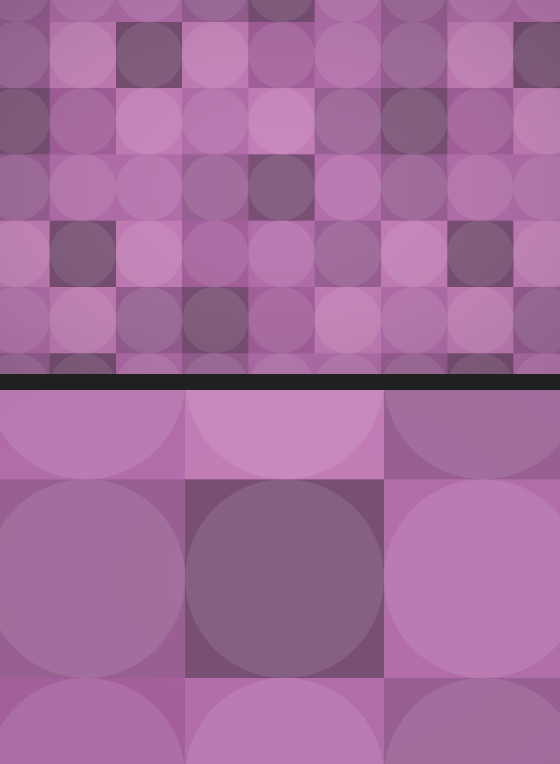
Top, the full canvas; bottom, a detail of the centre.
Reproduce this pattern procedurally as a Shadertoy shader.

```glsl
// Mauve checker of square tiles, each holding a pale translucent disc, under a soft vignette.

const float TILES_ACROSS = 8.45;
const vec2 GRID_OFFSET = vec2(0.252, 0.6865);
const float DISC_RADIUS = 0.5;
const float DISC_OPACITY = 0.095;
const float VIGNETTE = 0.13;
const int SAMPLES = 3;

const vec3 PALETTE[5] = vec3[5](
    vec3(0.475, 0.312, 0.458),  // plum
    vec3(0.600, 0.375, 0.578),  // muted mauve
    vec3(0.645, 0.375, 0.612),  // magenta
    vec3(0.700, 0.430, 0.667),  // orchid
    vec3(0.762, 0.490, 0.712)); // pink

// Six-tile colour runs, cycled over three rows; each run starts with plum.
const int RUN_LENGTH = 6;
const int RUNS[18] = int[18](
    0, 3, 1, 3, 3, 1,
    0, 2, 4, 3, 4, 1,
    0, 4, 2, 3, 1, 4);

// Column where the run of a row begins: a diagonal with a slip near the bottom.
float runStart(float row) {
    return floor(2.0 * row + 1.5 + 3.0 * smoothstep(1.0, 3.0, row));
}

vec3 tileColor(vec2 tile) {
    int run = int(mod(tile.y + 0.5, 3.0));
    int phase = int(mod(tile.x - runStart(tile.y) + 0.5, float(RUN_LENGTH)));
    return PALETTE[RUNS[run * RUN_LENGTH + phase]];
}

vec3 tiledPattern(vec2 p, float blur) {
    vec3 color = tileColor(floor(p));
    float dist = length(fract(p) - 0.5) - DISC_RADIUS;
    float disc = 1.0 - smoothstep(-blur, blur, dist);
    return mix(color, vec3(1.0), DISC_OPACITY * disc);
}

float vignette(vec2 uv, float strength) {
    vec2 q = 2.0 * uv - 1.0;
    return 1.0 - strength * 0.5 * dot(q, q);
}

void mainImage(out vec4 fragColor, in vec2 fragCoord) {
    float scale = TILES_ACROSS / iResolution.x;

    // Average a small grid of samples to smooth the tile borders.
    vec3 color = vec3(0.0);
    for (int j = 0; j < SAMPLES; j++) {
        for (int i = 0; i < SAMPLES; i++) {
            vec2 jitter = (vec2(i, j) + 0.5) / float(SAMPLES) - 0.5;
            vec2 p = (fragCoord + jitter) * scale + GRID_OFFSET;
            color += tiledPattern(p, 0.5 * scale);
        }
    }
    color /= float(SAMPLES * SAMPLES);

    color *= vignette(fragCoord / iResolution.xy, VIGNETTE);
    fragColor = vec4(color, 1.0);
}
```
